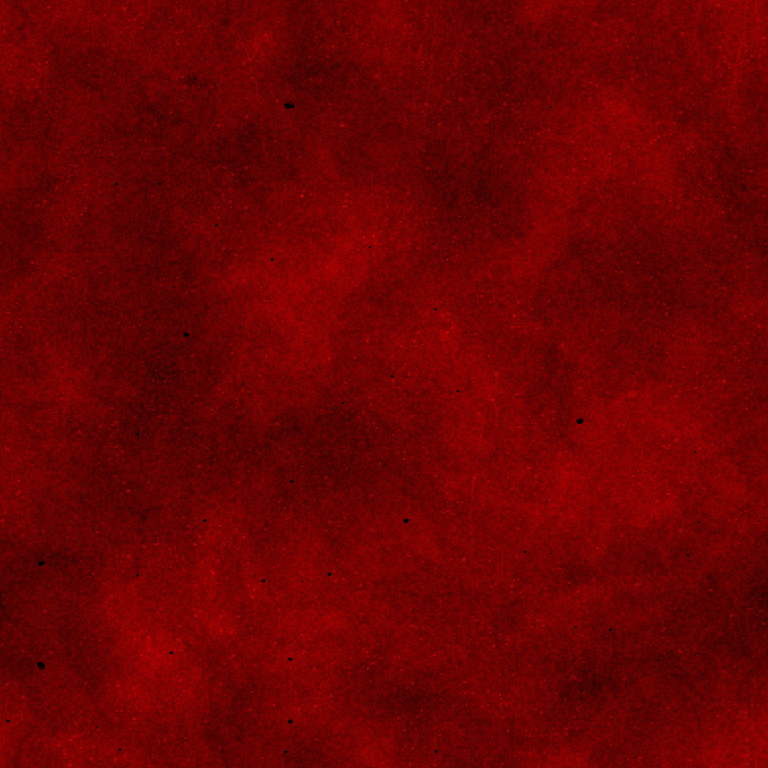
Give the GLSL for this texture, as a three.js fragment shader.

```glsl
// Seamless grunge wall in deep red: ragged clouds, fine grain, pale flecks, scratches and black pits.
varying vec2 vUv;

const float TAU = 6.2831853;
const float BASE_RED = 0.431;
const vec2 FAINT_GREEN_BLUE = vec2(0.006, 0.006);
const vec3 PIT_COLOR = vec3(0.02, 0.0, 0.0);
const float CLOUD_CELLS = 5.0;
const float CLOUD_GAIN = 0.67;
const float CLOUD_CONTRAST = 0.53;
const float HIGHLIGHT_LIFT = 1.3;
const float WARP = 0.12;
const float GRAIN_CONTRAST = 0.19;
const float CREASE_DEPTH = 0.05;
const float FLECK_GLOW = 0.13;
const float SPOT_GLOW = 0.12;
const float SCRATCH_GLOW = 0.06;
const int DRIPS = 9;
const int NICKS = 5;

float hash(vec2 cell) {
  vec3 h = fract(vec3(cell.xyx) * 0.1031);
  h += dot(h, h.yzx + 33.33);
  return fract((h.x + h.y) * h.z);
}

// Value noise that wraps after a whole number of cells
float noise(vec2 p, vec2 cells, float seed) {
  vec2 q = p * cells;
  vec2 f = fract(q);
  f = f * f * f * (f * (f * 6.0 - 15.0) + 10.0);
  vec2 a = mod(floor(q), cells);
  vec2 b = mod(a + 1.0, cells);
  float low = mix(hash(a + seed), hash(vec2(b.x, a.y) + seed), f.x);
  float high = mix(hash(vec2(a.x, b.y) + seed), hash(b + seed), f.x);
  return mix(low, high, f.y);
}

float clouds(vec2 p, float seed) {
  float sum = 0.0, total = 0.0, weight = 1.0, cells = CLOUD_CELLS;
  for (int i = 0; i < 6; i++) {
    sum += weight * noise(p, vec2(cells), seed + float(i) * 19.0);
    total += weight;
    weight *= CLOUD_GAIN;
    cells *= 2.0;
  }
  return sum / total;
}

// Scattered ragged dots, at most one in each wrapped cell
float dots(vec2 p, float cells, float share, float radius, float seed) {
  vec2 q = p * cells;
  vec2 id = mod(floor(q), cells) + seed;
  vec2 center = 0.2 + 0.6 * vec2(hash(id + 31.0), hash(id + 57.0));
  float size = hash(id + 83.0);
  float r = radius * mix(0.35, 1.0, size * size);
  float d = length((fract(q) - center) * vec2(0.85, 1.1)) / cells;
  d *= 0.6 + 0.8 * noise(p, vec2(280.0), seed);
  return step(hash(id), share) * (1.0 - smoothstep(r * 0.6, r * 1.25, d));
}

float wrapOffset(float x) {
  return fract(x + 0.5) - 0.5;
}

// One faint wandering line along the y axis, broken up and fading at its ends
float scratch(vec2 p, float reach, float width, float seed) {
  vec2 start = vec2(hash(vec2(seed, 3.0)), hash(vec2(seed, 11.0)));
  float phase = TAU * hash(vec2(seed, 23.0));
  float sway = 0.012 * sin(TAU * p.y + phase) + 0.004 * sin(TAU * 4.0 * p.y + phase * 2.0)
    + 0.006 * noise(p, vec2(24.0), seed);
  float d = abs(wrapOffset(p.x - start.x - sway));
  float along = abs(wrapOffset(p.y - start.y));
  float len = reach * mix(0.4, 1.0, hash(vec2(seed, 41.0)));
  float fade = 1.0 - smoothstep(len * 0.4, len, along);
  float gaps = smoothstep(0.2, 0.75, noise(p, vec2(60.0), seed + 7.0));
  return (1.0 - smoothstep(width * 0.3, width, d)) * fade * gaps;
}

void main() {
  vec2 p = fract(vUv);

  // Ragged clouds, with the bright side stretched
  vec2 bend = vec2(clouds(p, 101.0), clouds(p, 211.0)) - 0.5;
  vec2 warped = p + WARP * bend;
  float shade = CLOUD_CONTRAST * (clouds(warped, 7.0) - 0.5);
  float lift = max(shade, 0.0);
  float red = BASE_RED + shade + HIGHLIGHT_LIFT * lift * lift;

  // Dark creases in some areas
  float ridge = 1.0 - abs(2.0 * noise(warped, vec2(9.0, 15.0), 313.0) - 1.0);
  float creased = smoothstep(0.45, 0.7, noise(p, vec2(6.0), 331.0));
  red -= CREASE_DEPTH * smoothstep(0.85, 1.0, ridge) * creased;

  // Fine grain
  float grain = 0.4 * noise(p, vec2(190.0), 401.0) + 0.6 * noise(p, vec2(390.0), 419.0);
  red += GRAIN_CONTRAST * (grain - 0.5);

  // Pale flecks in loose clusters, larger spots and scratches
  float cluster = smoothstep(0.2, 0.8, noise(warped, vec2(22.0), 487.0));
  float glow = FLECK_GLOW * cluster * dots(p, 128.0, 0.3, 0.0022, 503.0);
  glow += FLECK_GLOW * dots(p, 57.0, 0.2, 0.0026, 547.0);
  glow += SPOT_GLOW * dots(p, 15.0, 0.1, 0.005, 521.0);
  float lines = 0.0;
  for (int i = 0; i < DRIPS; i++) {
    lines = max(lines, scratch(p, 0.24, 0.0033, 601.0 + float(i) * 5.0));
  }
  for (int i = 0; i < NICKS; i++) {
    lines = max(lines, scratch(p.yx, 0.05, 0.004, 701.0 + float(i) * 5.0));
  }
  glow += SCRATCH_GLOW * lines;

  // Black pits, large and tiny
  float pits = max(dots(p, 10.0, 0.15, 0.005, 809.0), dots(p, 26.0, 0.06, 0.002, 827.0));

  vec3 color = vec3(red + glow, FAINT_GREEN_BLUE + 0.12 * glow);
  gl_FragColor = vec4(mix(color, PIT_COLOR, pits), 1.0);
}
```
